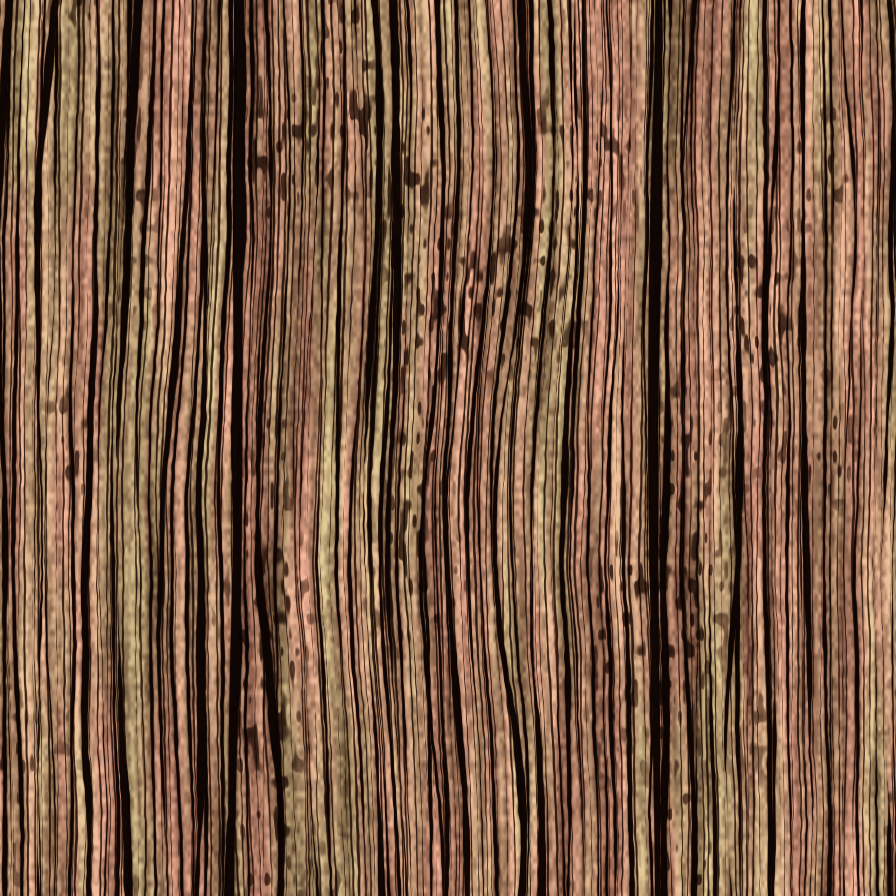
Write a Shadertoy shader that draws this texture.

```glsl
// Weathered wooden planks with upright fibres and deep black cracks.

float hash(vec2 p) {
    vec3 q = fract(p.xyx * 0.1031);
    q += dot(q, q.yzx + 33.33);
    return fract((q.x + q.y) * q.z);
}

float noise(vec2 p) {
    vec2 cell = floor(p), f = fract(p);
    f = f * f * (3.0 - 2.0 * f);
    return mix(mix(hash(cell), hash(cell + vec2(1, 0)), f.x),
               mix(hash(cell + vec2(0, 1)), hash(cell + vec2(1, 1)), f.x), f.y);
}

// Signed distance to wandering upright grooves that swell, taper and end.
float grooveDistance(vec2 p, float count, float width, float seed) {
    float column = floor(p.x * count), nearest = 1.0;
    for (float i = -1.0; i <= 1.0; i++) {
        float id = column + i + seed;
        float offset = hash(vec2(id, seed));
        float wander = noise(vec2(id, p.y * 3.0 + offset * 40.0)) - 0.5;
        float centre = column + i + 0.2 + 0.6 * offset + 0.55 * wander;
        float swell = 0.75 * noise(vec2(id + 300.0, p.y * 2.6 + offset * 70.0))
                    + 0.25 * noise(vec2(id + 600.0, p.y * 17.0));
        float halfWidth = width * (1.9 * swell - 0.45);
        nearest = min(nearest, abs(p.x - centre / count) - halfWidth);
    }
    return nearest;
}

void mainImage(out vec4 fragColor, in vec2 fragCoord) {
    vec2 uv = fragCoord / iResolution.xy;
    float soft = max(0.0008, 0.6 / iResolution.x);

    // Bend the grain gently and roughen its edges.
    vec2 p = uv;
    p.x += 0.026 * (noise(vec2(uv.x * 5.0, uv.y * 2.4) + 11.0) - 0.5);
    p.x += 0.004 * (noise(vec2(uv.x * 22.0, uv.y * 11.0) + 37.0) - 0.5);
    p.x += 0.0012 * (noise(uv * vec2(130.0, 75.0)) - 0.5);

    // Cracks from broad to fine.
    float broad = grooveDistance(p, 24.0, 0.0040, 17.0);
    float medium = grooveDistance(p, 52.0, 0.0020, 101.0);
    float fine = grooveDistance(p, 122.0, 0.0011, 211.0);

    // Straight gaps between planks, with a dull worn band to their right.
    float gap = 1.0, worn = 0.0;
    for (float i = 0.0; i < 2.0; i++) {
        float edge = 0.262 + 0.47 * i + 0.008 * (noise(vec2(i * 9.0, uv.y * 2.0)) - 0.5);
        float halfWidth = 0.003 + 0.004 * noise(vec2(i + 80.0, uv.y * 4.0));
        gap = min(gap, abs(uv.x - edge) - halfWidth);
        worn = max(worn, smoothstep(0.0, 0.006, uv.x - edge)
                       * (1.0 - smoothstep(0.035, 0.075, uv.x - edge)));
    }
    float crack = min(gap, min(broad, medium));

    // Brightness of strands, fibres and pores.
    float strand = noise(p * vec2(85.0, 3.0) + 5.0);
    float fibre = noise(p * vec2(210.0, 9.0) + 23.0);
    float pore = noise(uv * vec2(270.0, 150.0));
    float tone = 0.97 + 0.36 * (strand - 0.5) + 0.34 * (fibre - 0.5) + 0.34 * (pore - 0.5);
    tone -= 0.14 * worn;
    tone -= 0.30 * exp(-max(crack, 0.0) / 0.0016);

    // Rough chips gather in patches and stretch along the grain.
    float patches = smoothstep(0.5, 0.85, noise(uv * vec2(13.0, 6.0) + 51.0) + 0.2 * worn);
    float chips = smoothstep(0.62, 0.82, noise(p * vec2(190.0, 55.0) + 71.0));
    tone *= 1.0 - 0.7 * chips * (0.15 + 0.85 * patches);

    // Cut the grooves into the surface.
    tone *= 1.0 - 0.78 * (1.0 - smoothstep(-soft, soft, fine));
    tone *= 1.0 - 0.96 * (1.0 - smoothstep(-soft, soft, crack));
    tone = clamp(tone, 0.0, 1.2);

    // Tan wood drifting between rosy and golden strands.
    vec3 hollow = vec3(0.04, 0.015, 0.008);
    vec3 wood = vec3(0.77, 0.62, 0.50);
    float hue = 0.6 * noise(p * vec2(38.0, 2.0) + 90.0) + 0.4 * noise(p * vec2(120.0, 7.0));
    vec3 tint = mix(vec3(1.05, 0.94, 0.97), vec3(0.96, 1.04, 0.94), smoothstep(0.2, 0.8, hue));
    vec3 color = mix(hollow, wood * tint, pow(vec3(tone), vec3(1.0, 1.15, 1.25)));

    fragColor = vec4(clamp(color, 0.0, 1.0), 1.0);
}
```
